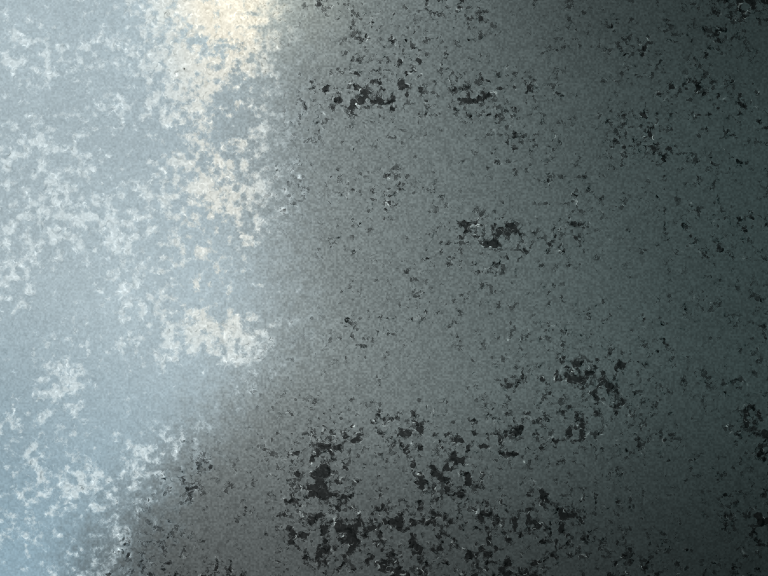
A Shadertoy shader for this texture:

```glsl
float hash(vec2 p) {
    vec3 q = fract(p.xyx * 0.1031);
    q += dot(q, q.yzx + 33.33);
    return fract((q.x + q.y) * q.z);
}

float noise(vec2 p) {
    vec2 cell = floor(p), f = fract(p);
    f = f * f * (3.0 - 2.0 * f);
    return mix(mix(hash(cell), hash(cell + vec2(1, 0)), f.x),
               mix(hash(cell + vec2(0, 1)), hash(cell + 1.0), f.x), f.y);
}

float fbm(vec2 p) {
    float sum = 0.0, amp = 0.52;
    for (int i = 0; i < 5; i++) {
        sum += amp * noise(p);
        p = mat2(1.6, 1.2, -1.2, 1.6) * p + 17.3;
        amp *= 0.5;
    }
    return sum;
}

// Signed light of short, bent ice flakes at random angles
float flakes(vec2 p) {
    vec2 cell = floor(p);
    float light = 0.0;
    for (int y = -1; y <= 1; y++)
    for (int x = -1; x <= 1; x++) {
        vec2 id = cell + vec2(x, y);
        float seed = hash(id + 41.0);
        float angle = 6.283 * hash(id + 7.0);
        vec2 d = p - id - vec2(hash(id), hash(id + 91.0));
        d = mat2(cos(angle), -sin(angle), sin(angle), cos(angle)) * d;
        d.y += (seed - 0.5) * d.x * d.x * 2.0;
        float along = 1.0 - smoothstep(0.2, 0.65, abs(d.x));
        float across = 1.0 - smoothstep(0.04, 0.24, abs(d.y));
        light += along * across * (seed * 2.0 - 1.0);
    }
    return clamp(light, -1.0, 1.0);
}

float bump(float x, float centre, float width) {
    float t = (x - centre) / width;
    return exp(-t * t);
}

void mainImage(out vec4 fragColor, in vec2 fragCoord) {
    vec2 uv = fragCoord / iResolution.xy;
    vec2 p = fragCoord / iResolution.y + 3.0;
    float clump = fbm(p * vec2(9.0, 12.0));
    float ragged = fbm(p * 85.0 + 5.0);
    float grain = noise(p * 330.0) - 0.5;
    float cloud = fbm(p * 4.0 + 20.0) - 0.5;
    float glint = 0.6 * flakes(p * 62.0) + 0.6 * flakes(p * 115.0 + 30.0);

    // Backlit left side fading into the shaded pane
    float edge = 0.37 - 0.22 * (1.0 - smoothstep(0.0, 0.45, uv.y))
               + 0.06 * cloud + 0.08 * (ragged - 0.5);
    float glow = 1.0 - smoothstep(-0.13, 0.08, uv.x - edge);
    vec3 shade = mix(vec3(0.53, 0.565, 0.565), vec3(0.20, 0.25, 0.25),
                     smoothstep(0.25, 1.05, uv.x));
    shade *= mix(0.60, 1.0, smoothstep(-0.05, 0.40, uv.y));
    shade *= 1.0 - 0.18 * smoothstep(0.75, 1.0, uv.y) * smoothstep(0.4, 0.9, uv.x);
    vec3 lit = mix(vec3(0.55, 0.65, 0.70), vec3(0.665, 0.73, 0.755),
                   smoothstep(0.0, 0.6, uv.y + 0.5 * uv.x));
    vec3 col = mix(shade, lit, glow) * (1.0 + 0.12 * cloud);

    // White frost, warmest beside the edge and at the top
    float sun = bump(uv.x, 0.34, 0.10) * bump(uv.y, 1.03, 0.12);
    float rim = bump(uv.x, 0.29, 0.07) * smoothstep(0.3, 0.5, uv.y);
    float frost = 0.45 * clump + 0.55 * ragged + 0.06 * rim + 0.09 * sun
                + 0.02 * smoothstep(0.7, 1.0, uv.y) + 0.05 * glint;
    frost = smoothstep(0.50, 0.70, frost) * smoothstep(0.2, 0.8, glow);
    vec3 frostColor = mix(vec3(0.83, 0.88, 0.89), vec3(0.95, 0.92, 0.85),
                          clamp(0.6 * rim + sun, 0.0, 1.0));
    col = mix(col, frostColor, 0.8 * frost);
    col += vec3(0.11, 0.10, 0.07) * sun;

    // Thawed clusters, densest in bands near the bottom and the top
    float zone = bump(uv.y, 0.15, 0.12) * smoothstep(0.06, 0.22, uv.x)
               + 0.7 * bump(uv.y, 0.93, 0.10) * smoothstep(0.38, 0.46, uv.x);
    float thaw = 0.45 * clump + 0.55 * ragged + 0.06 * zone - 0.20 * glow
               - 0.06 * glint;
    float hole = smoothstep(0.61, 0.71, thaw);
    float nearHole = smoothstep(0.52, 0.68, thaw);
    float pits = smoothstep(0.58, 0.72, fbm(p * 150.0 + 9.0)) * (1.0 - glow);
    pits *= smoothstep(0.42, 0.60, thaw);
    col *= 1.0 - max(0.58 * hole, 0.38 * pits);

    // Glints on the flakes and fine grain
    float tone = 0.10 + dot(col, vec3(0.33));
    col += glint * tone * (0.06 + 0.36 * nearHole + 0.08 * frost);
    col += vec3(0.24, 0.26, 0.25) * smoothstep(0.35, 0.8, glint) * nearHole;
    col *= 1.0 + grain * mix(0.24, 0.10, glow);
    fragColor = vec4(clamp(col, 0.0, 1.0), 1.0);
}
```
